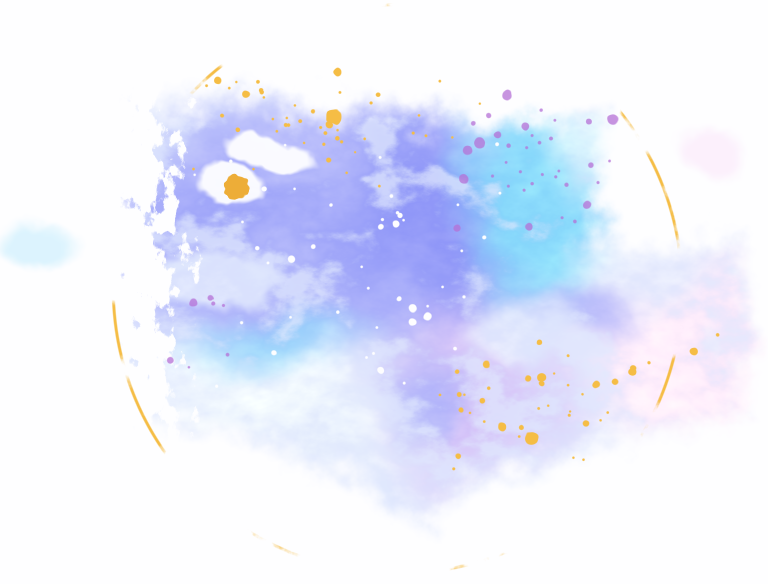
This background is drawn by a WebGL 1 fragment shader. Its source:

```glsl
precision highp float;
// Watercolour wash on white paper: soft elliptical pigments are layered inside
// a ragged body, mottled by fractal noise, then covered with scattered drops
// and a broken gold ring. Lengths are fractions of the canvas height.
uniform vec2 u_resolution;

const vec3 PAPER = vec3(0.995, 0.995, 1.0);
const vec3 PALE = vec3(0.89, 0.92, 0.995);
const vec3 MIST = vec3(0.93, 0.96, 0.995);
const vec3 PERIWINKLE = vec3(0.67, 0.69, 0.98);
const vec3 INDIGO = vec3(0.54, 0.57, 0.97);
const vec3 CYAN = vec3(0.52, 0.85, 0.985);
const vec3 LILAC = vec3(0.84, 0.75, 0.97);
const vec3 BLUSH = vec3(0.985, 0.92, 0.985);
const vec3 GOLD = vec3(0.96, 0.74, 0.27);
const vec3 AMBER = vec3(0.93, 0.68, 0.22);
const vec3 ORCHID = vec3(0.71, 0.44, 0.84);
const vec2 RING_CENTER = vec2(0.68, 0.505);
const float RING_RADIUS = 0.487;
const float WARP = 0.11;
const float MOTTLE = 0.75;

vec2 hash2(vec2 p) {
  vec2 k = vec2(dot(p, vec2(127.1, 311.7)), dot(p, vec2(269.5, 183.3)));
  return fract(sin(k) * 43758.5);
}

float noise(vec2 p) {
  vec2 i = floor(p), f = fract(p);
  f = f * f * (3.0 - 2.0 * f);
  float low = mix(hash2(i).x, hash2(i + vec2(1, 0)).x, f.x);
  float high = mix(hash2(i + vec2(0, 1)).x, hash2(i + vec2(1, 1)).x, f.x);
  return mix(low, high, f.y);
}

float fbm(vec2 p) {
  float sum = 0.0, amp = 0.5;
  for (int i = 0; i < 5; i++) {
    sum += amp * noise(p);
    p = mat2(1.6, 1.2, -1.2, 1.6) * p + 7.3;
    amp *= 0.5;
  }
  return sum / 0.97;
}

// Elliptical pigment coverage; soft is the width of its fade.
float wash(vec2 p, vec2 center, vec2 radii, float soft) {
  float d = length((p - center) / radii);
  return 1.0 - smoothstep(1.0 - soft, 1.0 + soft, d);
}

float drop(vec2 p, vec2 center, float radius) {
  float aa = 0.8 / u_resolution.y;
  float wobble = 1.0 + 0.3 * (noise(p * 130.0) - 0.5);
  return 1.0 - smoothstep(-aa, aa, length(p - center) - radius * wobble);
}

// Random drops, densest at the middle of the cluster and mostly small.
float scatter(vec2 p, vec2 center, vec2 spread, float size, float count, float seed) {
  float cover = 0.0;
  for (int i = 0; i < 48; i++) {
    if (float(i) >= count) break;
    vec2 a = hash2(vec2(float(i), seed)), b = hash2(vec2(seed, float(i) + 9.0));
    float radius = size * mix(0.25, 1.0, pow(fract(a.x * 17.0 + b.y), 3.0));
    cover = max(cover, drop(p, center + spread * (a + b - 1.0), radius));
  }
  return cover;
}

// Ragged outline with a dry-brush left side and a notch at the upper right.
float bodyMask(vec2 q, vec2 p, float rough) {
  float d = max(max(0.20 - q.x, q.x - 1.27), q.y - 0.815);
  d = max(d, dot(q - vec2(0.30, 0.29), vec2(-0.405, -0.914)));
  d = max(d, dot(q - vec2(0.752, 0.12), vec2(0.357, -0.934)));
  d = max(d, min(q.x - 1.03, q.y - 0.585));
  float body = 1.0 - smoothstep(-0.05, 0.025, d + 0.08 * (rough - 0.5));
  float dry = fbm(p * vec2(48.0, 34.0)) + 4.0 * (p.x - 0.285);
  return body * smoothstep(0.44, 0.54, dry);
}

vec3 pigments(vec2 q) {
  vec3 c = PALE;
  c = mix(c, PERIWINKLE, 0.95 * wash(q, vec2(0.59, 0.615), vec2(0.42, 0.21), 0.25));
  c = mix(c, INDIGO, 0.85 * wash(q, vec2(0.75, 0.63), vec2(0.15, 0.16), 0.7));
  c = mix(c, INDIGO, 0.4 * wash(q, vec2(0.42, 0.65), vec2(0.14, 0.05), 0.7));
  c = mix(c, CYAN, 0.95 * wash(q, vec2(0.92, 0.66), vec2(0.125, 0.20), 0.5));
  c = mix(c, MIST, 0.7 * wash(q, vec2(1.0, 0.77), vec2(0.07, 0.09), 0.6));
  c = mix(c, BLUSH, wash(q, vec2(1.18, 0.40), vec2(0.20, 0.17), 0.5));
  c = mix(c, PALE, 0.8 * wash(q, vec2(1.10, 0.54), vec2(0.11, 0.06), 0.5));
  c = mix(c, PERIWINKLE, 0.75 * wash(q, vec2(1.0, 0.46), vec2(0.10, 0.04), 0.7));
  c = mix(c, LILAC, 0.9 * wash(q, vec2(0.80, 0.33), vec2(0.14, 0.14), 0.6));
  c = mix(c, PERIWINKLE, 0.85 * wash(q, vec2(0.73, 0.32), vec2(0.06, 0.07), 0.7));
  c = mix(c, PALE, 0.85 * wash(q, vec2(0.89, 0.43), vec2(0.09, 0.05), 0.5));
  c = mix(c, CYAN, 0.6 * wash(q, vec2(0.47, 0.42), vec2(0.12, 0.05), 0.7));
  c = mix(c, MIST, 0.8 * wash(q, vec2(0.46, 0.25), vec2(0.24, 0.11), 0.5));
  return mix(c, PALE, 0.85 * wash(q, vec2(0.36, 0.535), vec2(0.11, 0.04), 0.3));
}

void main() {
  vec2 p = gl_FragCoord.xy / u_resolution.y;
  p.x += 0.5 * (1.313 - u_resolution.x / u_resolution.y);
  vec2 q = p + WARP * (vec2(fbm(p * 7.0), fbm(p * 7.0 + 31.0)) - 0.5);
  float rough = fbm(p * 24.0);

  // Wash with pale blooms, grain and two bare patches.
  float bloom = fbm(q * vec2(9.0, 13.0) + 4.0) + 0.5 * (fbm(p * vec2(32.0, 52.0)) - 0.5);
  vec3 ink = pigments(q) - 0.22 * MOTTLE * (0.5 - bloom) * vec3(-1.0, -0.9, -0.1);
  ink = mix(ink, PALE, MOTTLE * smoothstep(0.48, 0.8, bloom));
  float bare = max(wash(q, vec2(0.448, 0.74), vec2(0.07, 0.025), 0.15),
                   wash(q, vec2(0.385, 0.682), vec2(0.065, 0.03), 0.15));
  vec3 color = mix(PAPER, ink, bodyMask(q, p, rough) * (1.0 - 0.95 * bare));

  // Faint wisps beyond the body.
  color = mix(color, CYAN, 0.28 * wash(q, vec2(0.07, 0.59), vec2(0.075, 0.035), 0.35));
  color = mix(color, BLUSH, 0.7 * wash(q, vec2(1.24, 0.75), vec2(0.055, 0.05), 0.3));

  // Broken ring and splatter.
  float ring = 1.0 - smoothstep(0.001, 0.004, abs(length(p - RING_CENTER) - RING_RADIUS));
  color = mix(color, GOLD, ring * smoothstep(0.56, 0.68, noise(p * 9.0) * 0.5 + rough * 0.5));
  color = mix(color, PAPER, scatter(p, vec2(0.62, 0.53), vec2(0.34, 0.28), 0.009, 46.0, 3.0));
  float orchid = max(scatter(p, vec2(0.91, 0.67), vec2(0.17, 0.17), 0.010, 36.0, 11.0),
                     scatter(p, vec2(0.34, 0.45), vec2(0.09, 0.10), 0.009, 10.0, 17.0));
  color = mix(color, ORCHID, 0.75 * orchid);
  float gold = max(scatter(p, vec2(0.56, 0.79), vec2(0.28, 0.13), 0.008, 44.0, 23.0),
                   scatter(p, vec2(0.95, 0.31), vec2(0.30, 0.15), 0.008, 40.0, 29.0));
  gold = max(gold, max(drop(p, vec2(0.571, 0.80), 0.013), drop(p, vec2(0.909, 0.25), 0.011)));
  color = mix(color, GOLD, gold);
  color = mix(color, AMBER, drop(p, vec2(0.403, 0.68), 0.021));
  gl_FragColor = vec4(clamp(color, 0.0, 1.0), 1.0);
}
```
